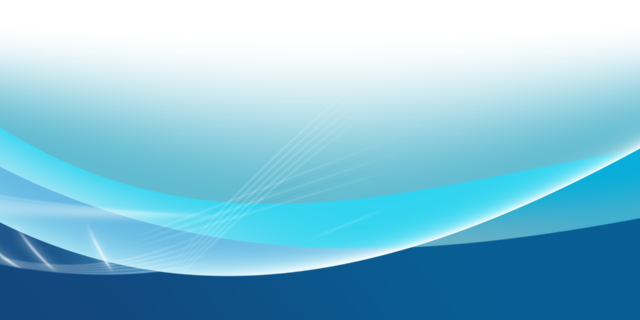
Write a WebGL 1 fragment shader that draws this background.

```glsl
precision highp float;
// Abstract background: translucent cyan ribbons and fine light strands over deep blue.

uniform vec2 u_resolution;

#define WHITE vec3(1.0)
#define SKY_LOW vec3(0.38, 0.735, 0.82)
#define CYAN vec3(0.19, 0.83, 0.94)
#define PALE vec3(0.66, 0.90, 0.96)
#define PANE_BLUE vec3(0.40, 0.73, 0.89)
#define TEAL vec3(0.03, 0.68, 0.85)
#define MIST vec3(0.40, 0.69, 0.78)
#define DEEP_LEFT vec3(0.07, 0.28, 0.49)
#define DEEP_RIGHT vec3(0.03, 0.37, 0.58)
#define GLOW_WIDTH 0.028
#define STRAND_WIDTH 0.0035

// Cubic through four heights spaced evenly over x = 0..2
float wave(vec4 h, float x) {
  float t = 1.5 * x;
  vec3 d1 = h.yzw - h.xyz;
  vec2 d2 = d1.yz - d1.xy;
  float d3 = d2.y - d2.x;
  return h.x + t * (d1.x + (t - 1.0) * (d2.x / 2.0 + (t - 2.0) * d3 / 6.0));
}

// Antialiased coverage, 1 where d is positive
float cover(float d) {
  float pixel = 1.0 / u_resolution.y;
  return smoothstep(-pixel, pixel, d);
}

// Soft parabola through an anchor; shape holds slope and bend
float strand(vec2 p, vec2 anchor, vec2 shape, float width) {
  float t = p.x - anchor.x;
  float d = p.y - anchor.y - t * (shape.x + shape.y * t);
  float slope = shape.x + 2.0 * shape.y * t;
  return exp(-d * d / (width * width * (1.0 + slope * slope)));
}

// Fades in over a..b and out over c..d
float span(float x, float a, float b, float c, float d) {
  return smoothstep(a, b, x) * (1.0 - smoothstep(c, d, x));
}

// Fans of thin lines, returned as a brightness
float strands(vec2 p) {
  float light = 0.0;
  for (int i = 0; i < 5; i++) {
    float k = float(i);
    float steep = strand(p, vec2(0.71 + 0.022 * k, 0.362), vec2(1.03 - 0.035 * k, -0.25), STRAND_WIDTH);
    light += 0.17 * steep * span(p.x, 0.45, 0.75, 0.85, 1.22);
    float low = strand(p, vec2(0.667, 0.30 + 0.013 * k), vec2(0.30 + 0.02 * k, 0.0), STRAND_WIDTH);
    float tone = mod(k, 2.0) < 0.5 ? 0.13 : -0.07;
    light += tone * low * span(p.x, 0.38, 0.6, 0.8, 1.38);
    float sweep = strand(p, vec2(0.32, 0.145 + 0.008 * k), vec2(0.03 * k, 0.32 + 0.06 * k), STRAND_WIDTH);
    light += 0.2 * sweep * span(p.x, -0.2, 0.25, 0.42, 0.72);
    float veil = strand(p, vec2(0.0, 0.387 - 0.012 * k), vec2(-0.15 + 0.02 * k, 0.08), 0.005 + 0.003 * k);
    light += 0.15 * veil * (1.0 - smoothstep(0.2, 0.8, p.x));
  }
  // Bright curved flares at the lower left
  for (int i = 0; i < 3; i++) {
    float k = float(i);
    vec2 anchor = vec2(0.22, -0.02 + 0.125 * k + 0.04 * step(1.5, k) * k);
    vec2 shape = vec2(-1.2 + 0.33 * k, 3.2 - 1.2 * k);
    float flare = 0.45 * strand(p.yx, anchor, shape, 0.005) + 0.2 * strand(p.yx, anchor, shape, 0.02);
    light += flare * span(p.y, 0.14, 0.19, 0.22, 0.32);
  }
  light += 0.13 * strand(p, vec2(0.95, 0.245), vec2(0.4, 0.0), 0.005) * span(p.x, 0.94, 1.05, 1.1, 1.25);
  return light;
}

void main() {
  vec2 p = gl_FragCoord.xy / u_resolution * vec2(2.0, 1.0);

  // Boundary curves
  float top = wave(vec4(0.604, 0.372, 0.409, 0.534), p.x);
  float rim = wave(vec4(0.305, 0.138, 0.242, 0.536), p.x);
  float fold = wave(vec4(0.479, 0.260, 0.230, 0.318), p.x);
  float wedge = 0.141 + 0.31 * (p.x - 0.32) * (p.x - 0.32);

  // Bowed fade from white to blue-green
  float depth = (1.0 - p.y) * (1.0 + 0.5 * (p.x - 1.0) * (p.x - 1.0));
  vec3 color = mix(WHITE, SKY_LOW, smoothstep(0.1, 0.66, depth));

  // Upper ribbon, paler toward the lower left
  float across = clamp((top - p.y) / max(top - fold, 0.01), 0.0, 1.0);
  float paleness = (0.15 + 0.7 * across) * (1.0 - smoothstep(0.2, 1.25, p.x));
  color = mix(color, mix(CYAN, PALE, paleness), cover(top - p.y));

  // Folded pane under the ribbon
  float within = clamp((fold - p.y) / max(fold - rim, 0.01), 0.0, 1.0);
  vec3 pane = mix(PANE_BLUE, PALE, within * within * 0.9 + 0.25 * smoothstep(0.4, 1.2, p.x));
  color = mix(color, pane, cover(fold - p.y));

  // White glow above the bright rim
  float glow = exp(-max(p.y - rim, 0.0) / GLOW_WIDTH) * smoothstep(0.1, 1.15, p.x);
  color = mix(color, WHITE, glow);

  // Teal pane and deep blue base below the rim
  float lift = smoothstep(0.0, 0.17, p.y - fold);
  vec3 deep = mix(DEEP_LEFT, DEEP_RIGHT, smoothstep(0.0, 1.6, p.x + 0.8 * (p.y - 0.15)));
  vec3 below = mix(deep, mix(MIST, TEAL, lift + 0.4 * smoothstep(1.4, 2.0, p.x) * (1.0 - lift)), cover(p.y - fold));
  vec3 wedgeBlue = mix(deep, PANE_BLUE, 0.13 + 0.5 * smoothstep(0.15, 0.5, p.x));
  below = mix(below, wedgeBlue, cover(p.y - wedge) * cover(rim - p.y) * (1.0 - step(0.6, p.x)));
  color = mix(color, below, cover(rim - p.y));

  // Light strands stay above the base
  float light = strands(p) * cover(p.y - min(rim, wedge));
  color = mix(color, light > 0.0 ? WHITE : SKY_LOW * 0.7, min(abs(light), 0.9));

  gl_FragColor = vec4(color, 1.0);
}
```
